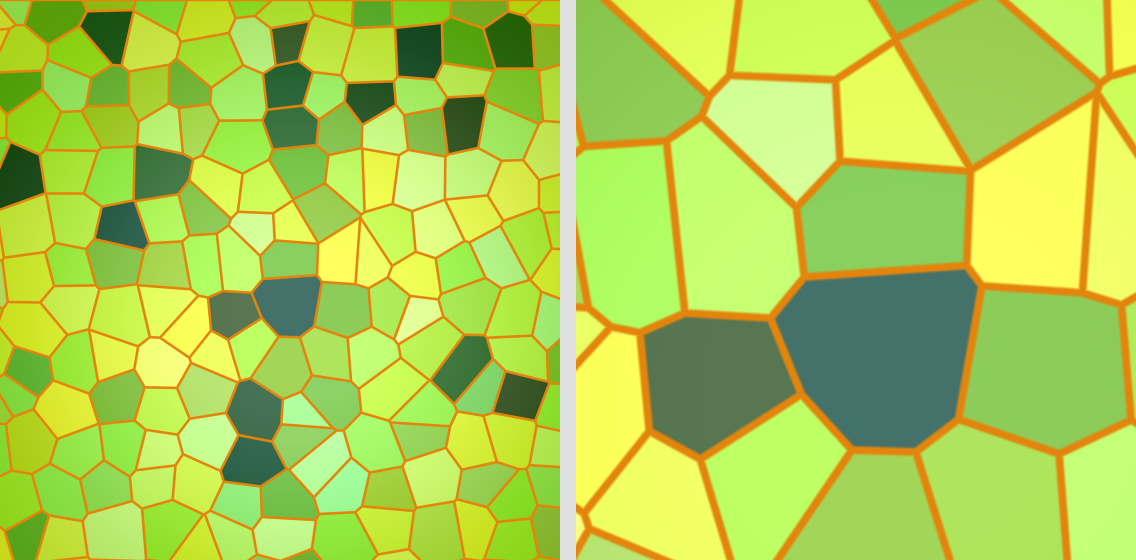
Left: the whole. Right: its middle third, enlarged.
A three.js fragment shader for this pattern:

```glsl
// Draws a stained-glass mosaic of lime green Voronoi cells with orange seams and a soft central glow.
varying vec2 vUv;

const float CELLS = 12.5;          // cells across the canvas
const float JITTER = 0.76;         // irregularity of the cell centres
const float SEAM_HALF = 0.0023;    // half width of a seam
const float SEAM_SOFT = 0.0012;    // softness of the seam edge
const vec2 GLOW_CENTER = vec2(0.53, 0.43);
const float GLOW_INNER = 0.08;
const float GLOW_OUTER = 0.74;

const vec3 SEAM = vec3(0.89, 0.52, 0.05);
const vec3 DARK_GREEN = vec3(0.07, 0.24, 0.01);
const vec3 LEAF_GREEN = vec3(0.34, 0.62, 0.04);
const vec3 LIME = vec3(0.62, 0.83, 0.14);
const vec3 GLOW = vec3(0.22, 0.20, 0.34);
const vec3 TINT_WARM = vec3(0.36, 0.03, -0.02);
const vec3 TINT_PALE = vec3(0.04, 0.05, 0.34);

float hash(vec2 p) {
  return fract(sin(dot(p, vec2(127.1, 311.7))) * 43758.5453);
}

vec2 hash2(vec2 p) {
  return vec2(hash(p), hash(p + vec2(37.3, 17.9)));
}

// Centre of a cell, relative to the lower left of its grid square
vec2 cellPoint(vec2 id) {
  return 0.5 + JITTER * (hash2(id) - 0.5);
}

// Returns the id of the nearest cell (xy) and the distance to its border (z)
vec3 voronoi(vec2 p) {
  vec2 base = floor(p);
  vec2 f = p - base;
  vec2 nearCell = vec2(0.0);
  vec2 toNear = vec2(0.0);
  float nearest = 100.0;

  for (int j = -1; j <= 1; j++) {
    for (int i = -1; i <= 1; i++) {
      vec2 cell = vec2(float(i), float(j));
      vec2 r = cell + cellPoint(base + cell) - f;
      float d = dot(r, r);
      if (d < nearest) {
        nearest = d;
        nearCell = cell;
        toNear = r;
      }
    }
  }

  // Distance to the closest bisector between neighbouring centres
  float border = 100.0;
  for (int j = -2; j <= 2; j++) {
    for (int i = -2; i <= 2; i++) {
      vec2 cell = nearCell + vec2(float(i), float(j));
      vec2 r = cell + cellPoint(base + cell) - f;
      vec2 between = r - toNear;
      if (dot(between, between) > 0.0001) {
        border = min(border, dot(0.5 * (toNear + r), normalize(between)));
      }
    }
  }
  return vec3(base + nearCell, border);
}

// Flat colour of one cell: mostly lime, some leaf green, a few dark
vec3 cellColor(vec2 id) {
  float tone = hash(id + 71.7);
  float warm = hash(id + 23.1) - 0.5;
  float pale = hash(id + 52.9);
  float light = smoothstep(0.13, 0.40, tone);
  vec3 color = mix(DARK_GREEN, LEAF_GREEN, smoothstep(0.035, 0.10, tone));
  color = mix(color, LIME, light);
  float tintAmount = mix(0.35, 1.0, light);
  return color + tintAmount * (TINT_WARM * warm + TINT_PALE * (pale * pale - 0.3));
}

void main() {
  vec3 cell = voronoi(vUv * CELLS + vec2(3.0, 8.0));
  float seamDistance = min(cell.z / CELLS, 1.0 - vUv.y);

  // Smooth light that brightens the middle
  float glow = 1.0 - smoothstep(GLOW_INNER, GLOW_OUTER, distance(vUv, GLOW_CENTER));
  vec3 color = clamp(cellColor(cell.xy) + GLOW * glow, 0.0, 1.0);

  // Orange seams, with a frame line along the top
  float seam = 1.0 - smoothstep(SEAM_HALF - SEAM_SOFT, SEAM_HALF + SEAM_SOFT, seamDistance);
  gl_FragColor = vec4(mix(color, SEAM, seam), 1.0);
}
```
